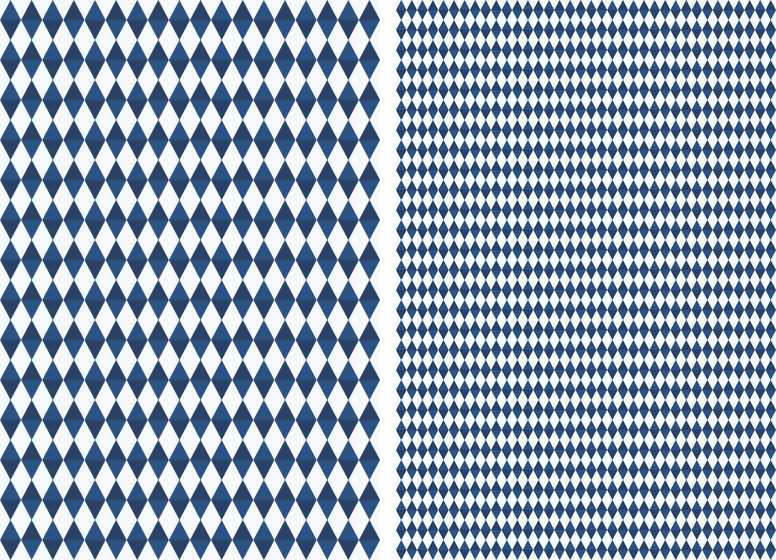
Left: one tile. Right: repeated 2 by 2.
Give the GLSL for this pattern, as a WebGL 1 fragment shader.

```glsl
precision highp float;
// Harlequin diamonds standing tip to tip on a pale ground. Each is split at
// its waist into two blues, and the order of the blues swaps from one column
// to the next. An even column count lets the swap wrap around the edges.

#define COLUMNS 18.0  // diamonds across, even so that the colours tile
#define ROWS 14.0     // diamonds down
#define EDGE_PX 1.0   // width of the smoothed edge, in pixels
#define GROUND vec3(0.97, 0.98, 0.99)
#define BRIGHT_BLUE vec3(0.17, 0.32, 0.51)
#define DARK_BLUE vec3(0.16, 0.26, 0.40)

uniform vec2 u_resolution;

// Coverage of the region where the signed distance in pixels is negative.
float coverage(float distancePx) {
  return clamp(0.5 - distancePx / EDGE_PX, 0.0, 1.0);
}

// Signed distance in pixels to a diamond that fills its cell.
float diamondDistance(vec2 local, vec2 cellPx) {
  float field = abs(local.x) + abs(local.y) - 0.5;
  return field / length(1.0 / cellPx);
}

void main() {
  vec2 counts = vec2(COLUMNS, ROWS);
  vec2 cellPx = u_resolution / counts;
  vec2 grid = gl_FragCoord.xy / u_resolution * counts;
  vec2 local = fract(grid) - 0.5;

  // Even columns are bright above the waist, odd columns below it.
  float odd = mod(floor(grid.x), 2.0);
  float upper = coverage(-local.y * cellPx.y);
  vec3 blue = mix(DARK_BLUE, BRIGHT_BLUE, mix(upper, 1.0 - upper, odd));

  float inside = coverage(diamondDistance(local, cellPx));
  gl_FragColor = vec4(mix(GROUND, blue, inside), 1.0);
}
```
